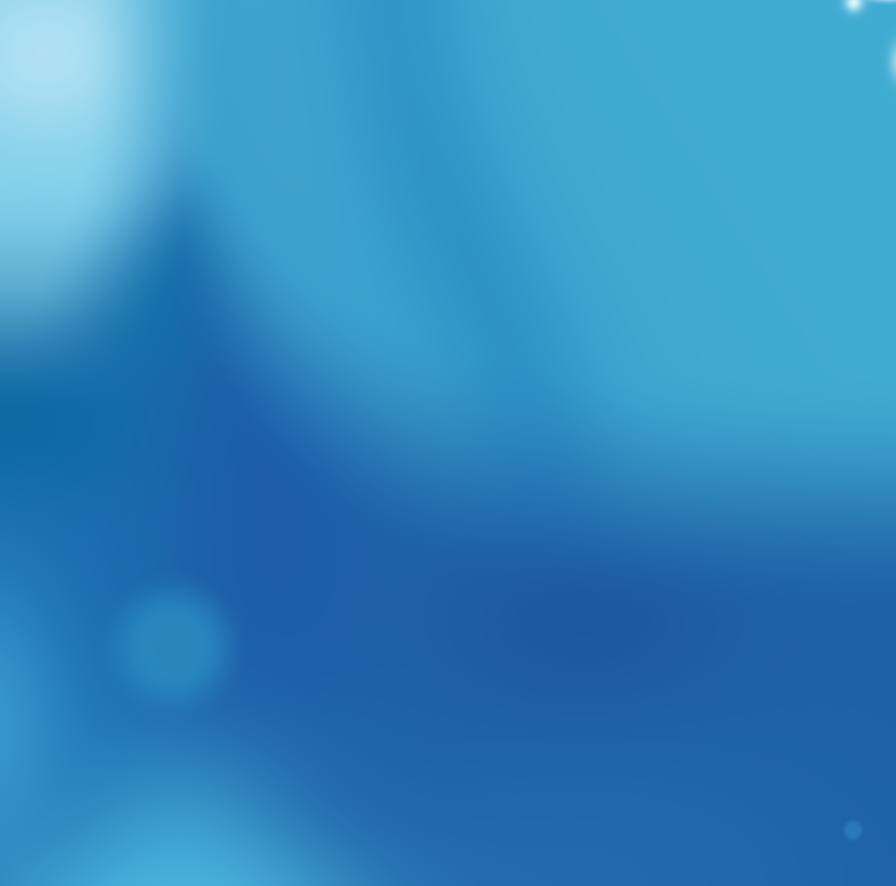
Write a Shadertoy shader that draws this background.

```glsl
// Soft blue backdrop: a teal sky above a curved deep-blue band,
// with a pale glow at upper left, cyan light at lower left and small spots.
// Built from smooth gradients and Gaussian glows layered with mix().

// Elliptical Gaussian falloff, 1 at the centre.
float glow(vec2 p, vec2 center, vec2 radius) {
    vec2 d = (p - center) / radius;
    return exp(-dot(d, d));
}

// Round spot with a soft rim; aspect keeps it circular.
float softDisc(vec2 p, vec2 center, float radius, float blur, float aspect) {
    float d = length((p - center) * vec2(aspect, 1.0));
    return 1.0 - smoothstep(radius - blur, radius + blur, d);
}

void mainImage(out vec4 fragColor, in vec2 fragCoord) {
    vec2 uv = fragCoord / iResolution.xy;
    float aspect = iResolution.x / iResolution.y;

    // Teal sky, brighter to the upper right, with a slanted darker streak
    vec3 sky = mix(vec3(0.20, 0.58, 0.78), vec3(0.25, 0.67, 0.82),
                   smoothstep(0.1, 0.9, 0.65 * uv.x + 0.4 * uv.y));
    float streak = uv.x - mix(0.60, 0.43, smoothstep(0.45, 1.0, uv.y));
    sky = mix(sky, vec3(0.16, 0.55, 0.77), 0.75 * exp(-pow(streak / 0.085, 2.0)));
    sky = mix(sky, vec3(0.26, 0.64, 0.81), 0.6 * glow(uv, vec2(0.32, 0.90), vec2(0.10, 0.25)));

    // Deep blue body with darker hollows and a lighter foot
    vec3 deep = mix(vec3(0.10, 0.42, 0.68), vec3(0.12, 0.38, 0.65), smoothstep(0.1, 0.3, uv.x));
    deep = mix(deep, vec3(0.11, 0.36, 0.67), 0.8 * glow(uv, vec2(0.31, 0.42), vec2(0.09, 0.25)));
    deep = mix(deep, vec3(0.11, 0.33, 0.62), 0.8 * glow(uv, vec2(0.65, 0.29), vec2(0.15, 0.10)));
    deep = mix(deep, vec3(0.14, 0.43, 0.69), 0.7 * glow(uv, vec2(0.65, 0.0), vec2(0.30, 0.16)));
    deep = mix(deep, vec3(0.04, 0.41, 0.63), 0.9 * glow(uv, vec2(0.0, 0.52), vec2(0.14, 0.08)));

    // Boundary falls steeply from the left, then levels out
    float boundary = min(0.77, 0.43 + 0.42 * exp(-7.0 * (uv.x - 0.17)));
    vec3 color = mix(deep, sky, smoothstep(boundary - 0.13, boundary + 0.15, uv.y));
    color = mix(color, vec3(0.06, 0.45, 0.66), 0.6 * glow(uv, vec2(0.16, 0.67), vec2(0.08, 0.10)));

    // Pale glow narrowing downward at the upper left
    vec3 pale = mix(vec3(0.26, 0.58, 0.74), vec3(0.50, 0.81, 0.92), smoothstep(0.58, 0.80, uv.y));
    pale = mix(pale, vec3(0.69, 0.88, 0.95), glow(uv, vec2(0.05, 0.94), vec2(0.11, 0.10)));
    float paleEdge = mix(0.09, 0.17, smoothstep(0.58, 0.85, uv.y));
    float paleMask = 1.0 - smoothstep(paleEdge - 0.08, paleEdge + 0.09, uv.x);
    color = mix(color, pale, paleMask * smoothstep(0.53, 0.68, uv.y));

    // Cyan light along the lower left edges
    color = mix(color, vec3(0.22, 0.60, 0.81), 0.95 * glow(uv, vec2(-0.02, 0.18), vec2(0.10, 0.17)));
    color = mix(color, vec3(0.24, 0.64, 0.82), 0.85 * glow(uv, vec2(0.20, 0.04), vec2(0.14, 0.12)));
    color = mix(color, vec3(0.31, 0.73, 0.88), 0.8 * glow(uv, vec2(0.20, -0.02), vec2(0.20, 0.07)));

    // Blurred disc and small spots
    color = mix(color, vec3(0.16, 0.54, 0.75), 0.9 * softDisc(uv, vec2(0.192, 0.27), 0.06, 0.03, aspect));
    color = mix(color, vec3(0.17, 0.50, 0.75), 0.8 * softDisc(uv, vec2(0.952, 0.063), 0.010, 0.004, aspect));
    color = mix(color, vec3(0.85, 0.97, 1.0), glow(uv, vec2(0.953, 0.997), vec2(0.010)));
    color = mix(color, vec3(0.70, 0.91, 0.96), 0.8 * glow(uv, vec2(1.003, 0.93), vec2(0.010, 0.020)));
    color = mix(color, vec3(0.85, 0.97, 1.0), 0.8 * glow(uv, vec2(0.99, 1.003), vec2(0.022, 0.005)));

    fragColor = vec4(color, 1.0);
}
```
